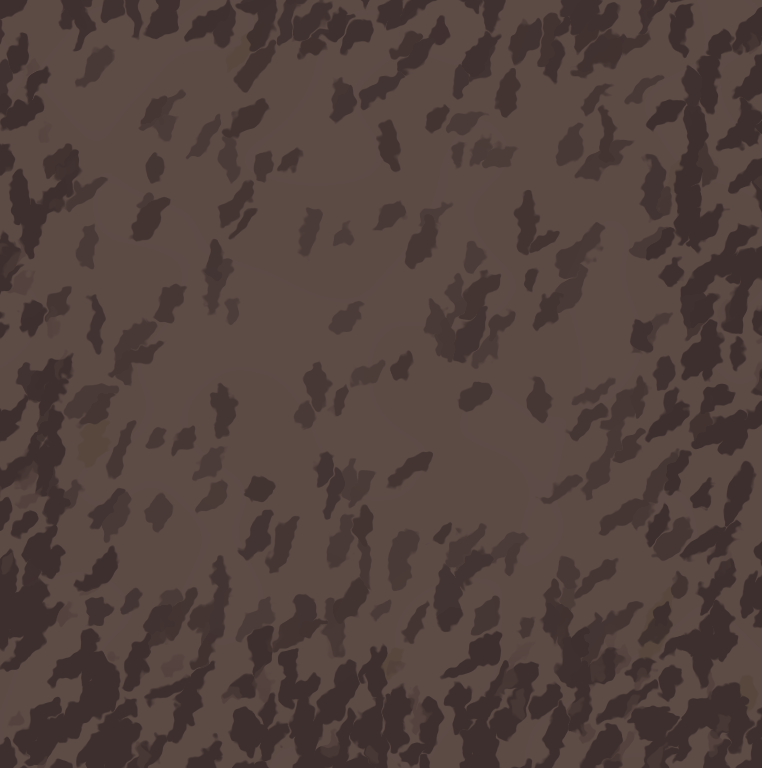
This texture is drawn by a WebGL 2 fragment shader. Its source:

```glsl
#version 300 es
precision highp float;
// Muted brown ground strewn with ragged, slanted dark flakes that crowd the borders.
uniform vec2 u_resolution;
out vec4 fragColor;

const vec3 GROUND = vec3(0.362, 0.292, 0.272);
const vec3 DARK = vec3(0.238, 0.184, 0.178);
const vec3 OLIVE = vec3(0.335, 0.275, 0.225);
const vec3 UMBER = vec3(0.305, 0.238, 0.222);
const int FLAKE_LAYERS = 4;

vec3 hash3(vec2 p, float seed) {
    vec3 q = fract(vec3(p.xyx + seed * 7.31) * vec3(0.1031, 0.1030, 0.0973));
    q += dot(q, q.yxz + 33.33);
    return fract((q.xxy + q.yzz) * q.zyx);
}

float cornerSlope(vec2 corner, vec2 offset, float seed) {
    float a = 6.2832 * hash3(corner, seed).x;
    return dot(vec2(cos(a), sin(a)), offset);
}

float gradientNoise(vec2 p, float seed) {
    vec2 i = floor(p), f = fract(p);
    vec2 u = f * f * f * (f * (f * 6.0 - 15.0) + 10.0);
    vec2 e = vec2(1.0, 0.0);
    float low = mix(cornerSlope(i, f, seed), cornerSlope(i + e, f - e, seed), u.x);
    float high = mix(cornerSlope(i + e.yx, f - e.yx, seed), cornerSlope(i + e.xx, f - e.xx, seed), u.x);
    return mix(low, high, u.y);
}

vec2 noiseOffset(vec2 p, float frequency, float seed) {
    return vec2(gradientNoise(p * frequency, seed), gradientNoise(p * frequency, seed + 5.0));
}

// 0 in the open middle, 1 along the crowded bottom and sides
float crowding(vec2 p) {
    float bottom = 1.0 - smoothstep(0.07, 0.33, p.y + 0.12 * p.x * (1.0 - p.x));
    float left = 1.0 - smoothstep(0.03, 0.30, p.x + 0.10 * p.y);
    float right = 0.75 * smoothstep(0.84, 1.0, p.x);
    float top = 0.45 * smoothstep(0.84, 1.0, p.y);
    return max(max(bottom, left), max(right, top));
}

// Signed distance to a bar whose ends taper
float flakeDistance(vec2 p, float angle, float halfLength, float radius) {
    vec2 axis = vec2(cos(angle), sin(angle));
    float along = clamp(dot(p, axis), -halfLength, halfLength);
    float t = along / halfLength;
    return length(p - along * axis) - radius * (1.0 - 0.5 * t * t);
}

// Strongest flake at p; the chance runs from openChance to crowdChance
float scatterFlakes(vec2 p, float cellSize, float openChance, float crowdChance, float seed) {
    vec2 home = floor(p / cellSize);
    float shade = 0.0;
    for (int y = -1; y <= 1; y++) {
        for (int x = -1; x <= 1; x++) {
            vec2 cell = home + vec2(x, y);
            vec3 place = hash3(cell + 40.0, seed);
            vec3 form = hash3(cell + 40.0, seed + 17.0);
            vec2 center = (cell + place.xy) * cellSize;
            float crowd = crowding(center);
            float patchiness = 1.0 + 1.3 * gradientNoise(center * 5.0, 3.0);
            if (place.z > mix(openChance * patchiness, crowdChance, crowd)) continue;
            float angle = mix(0.45, 1.75, form.x);
            float halfLength = cellSize * mix(0.18, 0.52, form.y);
            float radius = cellSize * mix(0.13, 0.23, form.z);
            float d = flakeDistance(p - center, angle, halfLength, radius);
            float tone = mix(0.48 + 0.36 * fract(form.x * 9.0 + form.z), 1.0, smoothstep(0.1, 0.6, crowd));
            shade = max(shade, tone * (1.0 - smoothstep(-0.0018, 0.0018, d)));
        }
    }
    return shade;
}

void main() {
    vec2 uv = gl_FragCoord.xy / u_resolution.y;

    // Ragged outlines from two scales of displacement
    vec2 ragged = uv + 0.013 * noiseOffset(uv, 38.0, 1.0) + 0.006 * noiseOffset(uv, 95.0, 2.0);

    // Ground with faint olive stains
    vec3 color = GROUND + 0.006 * gradientNoise(uv * 6.0, 9.0);
    color = mix(color, OLIVE, 0.75 * scatterFlakes(ragged, 0.085, 0.015, 0.13, 60.0));

    // Overlapping dark flakes
    float shade = 0.0;
    for (int i = 0; i < FLAKE_LAYERS; i++) {
        float layer = float(i);
        vec2 shift = vec2(0.031, 0.017) * layer;
        // The shift staggers the grids only slightly, so crowding stays in place
        shade = max(shade, scatterFlakes(ragged + shift, 0.067, 0.25, 0.92, 11.0 + 3.0 * layer));
    }
    color = mix(color, DARK, shade);

    // Small warm slivers inside the crowded parts
    float slivers = scatterFlakes(ragged, 0.042, 0.0, 0.30, 90.0);
    color = mix(color, UMBER, 0.65 * slivers * smoothstep(0.3, 0.9, crowding(uv)));

    fragColor = vec4(color, 1.0);
}
```
